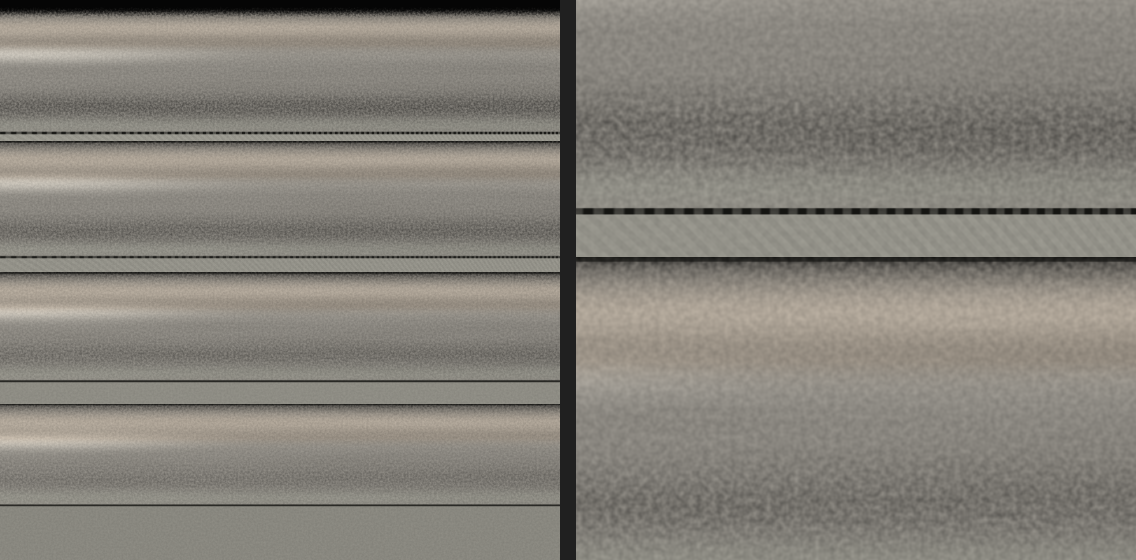
Left: the whole. Right: its middle third, enlarged.
Reproduce this texture procedurally as a WebGL 2 fragment shader.

```glsl
#version 300 es
precision highp float;
// Four brushed metal slats, stacked downwards and parted by flat strips.
// Slat tops and bottoms repeat at slightly different pitches, so each strip
// is wider than the last; soft bumps shade the slats, gradient noise adds grain.
uniform vec2 u_resolution;
out vec4 fragColor;

const float LAST_ROW = 3.0;
const float FIRST_TOP = 0.0175, TOP_PITCH = 0.2344;
const float FIRST_BOTTOM = 0.2375, BOTTOM_PITCH = 0.2216;
const vec3 NEUTRAL = vec3(1.025, 1.0, 0.95);
const vec3 WARM = vec3(1.06, 1.0, 0.92);
const vec3 OLIVE = vec3(1.01, 1.0, 0.94);
const vec3 SEAM = vec3(0.07, 0.07, 0.06);

vec2 hashGradient(vec2 cell) {
  vec3 p = fract(cell.xyx * vec3(0.1031, 0.1030, 0.0973));
  p += dot(p, p.yzx + 33.33);
  float angle = 6.2832 * fract((p.x + p.y) * p.z);
  return vec2(cos(angle), sin(angle));
}

float gradientNoise(vec2 p) {
  vec2 i = floor(p), f = fract(p);
  vec2 w = f * f * f * (f * (f * 6.0 - 15.0) + 10.0);
  vec2 e = vec2(0.0, 1.0);
  float low = mix(dot(hashGradient(i), f),
                  dot(hashGradient(i + e.yx), f - e.yx), w.x);
  float high = mix(dot(hashGradient(i + e.xy), f - e.xy),
                   dot(hashGradient(i + e.yy), f - e.yy), w.x);
  return mix(low, high, w.y);
}

float bump(float x, float center, float width) {
  float t = (x - center) / width;
  return exp(-t * t);
}

float band(float dist, float halfWidth, float blur) {
  return 1.0 - smoothstep(halfWidth - blur, halfWidth + blur, abs(dist));
}

// Stipple whose teeth grow finer from left to right
float stipple(float x, float shift) {
  float phase = 50.0 * x + 45.0 * x * x + shift;
  return smoothstep(-0.6, 0.6, sin(6.2832 * phase));
}

// Rounded slat: fromTop and fromBottom are distances to its two edges
vec3 slatColor(float x, float fromTop, float fromBottom, float row, float grain) {
  float crest = bump(fromTop, 0.033, 0.021);
  float brown = bump(fromTop, 0.057, 0.013);
  float shade = bump(fromBottom, 0.046, 0.024) * mix(1.0, 0.45, row / LAST_ROW);
  float lip = bump(fromBottom, 0.014, 0.014);
  float shine = bump(fromTop, 0.079 - 0.004 * row, 0.015);
  float glow = mix(0.05, 0.22, 1.0 - smoothstep(0.02, 0.5, x));
  float edge = exp(-max(fromTop, 0.0) / 0.009);

  float tone = 0.535 - 0.02 * x + 0.125 * crest - 0.03 * brown;
  tone += glow * shine - 0.125 * shade + 0.04 * lip - 0.33 * edge;
  tone += grain * (0.055 + 0.09 * shade + 0.12 * edge);
  vec3 tint = mix(NEUTRAL, WARM, clamp(crest + brown, 0.0, 1.0));
  return tone * mix(tint, OLIVE, lip);
}

// Flat strip with a faint slanted hatch
vec3 stripColor(vec2 p, float row, float grain) {
  float hatch = stipple(p.x, p.y * 90.0) - 0.5;
  float tone = mix(0.59, 0.53, row / LAST_ROW);
  tone += 0.035 * hatch * (1.0 - smoothstep(0.5, 2.0, row)) + 0.03 * grain;
  return tone * OLIVE;
}

void main() {
  vec2 p = gl_FragCoord.xy / u_resolution;
  float pixel = 1.0 / u_resolution.y;
  float down = 1.0 - p.y;

  // Row and distances to its edges
  float row = clamp(floor((down - FIRST_TOP) / TOP_PITCH), 0.0, LAST_ROW);
  float fromTop = down - FIRST_TOP - row * TOP_PITCH;
  float fromBottom = FIRST_BOTTOM + row * BOTTOM_PITCH - down;

  // Fine grain plus slow streaks along the metal
  float grain = gradientNoise(p * 240.0) + 0.6 * gradientNoise(p * 410.0 + 17.0);
  float streak = gradientNoise(p * vec2(4.0, 55.0));

  vec3 slat = slatColor(p.x, fromTop, fromBottom, row, grain) + 0.014 * streak;
  vec3 strip = stripColor(p, row, grain);
  vec3 color = mix(strip, slat, smoothstep(-pixel, pixel, fromBottom));

  // Dark seams, more broken on the upper rows
  float lower = smoothstep(0.5, 2.0, row);
  float width = mix(0.0021, 0.0014, row / LAST_ROW);
  float teeth = stipple(p.x, 0.0);
  float bottomSeam = band(fromBottom, width, pixel) * mix(0.55 + 0.45 * teeth, 0.9, lower);
  float topTeeth = stipple(p.x, 0.5);
  float topSeam = band(fromTop - 0.0012, 0.0016, pixel) * step(0.5, row);
  topSeam *= mix(0.45 + 0.5 * topTeeth, 0.65, lower);
  color = mix(color, SEAM, max(bottomSeam, topSeam));

  // Black recess above the first slat, with a grainy fade
  float recess = smoothstep(0.014, -0.005, fromTop + 0.004 * grain);
  color = mix(color, vec3(0.02), recess * (1.0 - step(0.5, row)));

  fragColor = vec4(clamp(color, 0.0, 1.0), 1.0);
}
```
